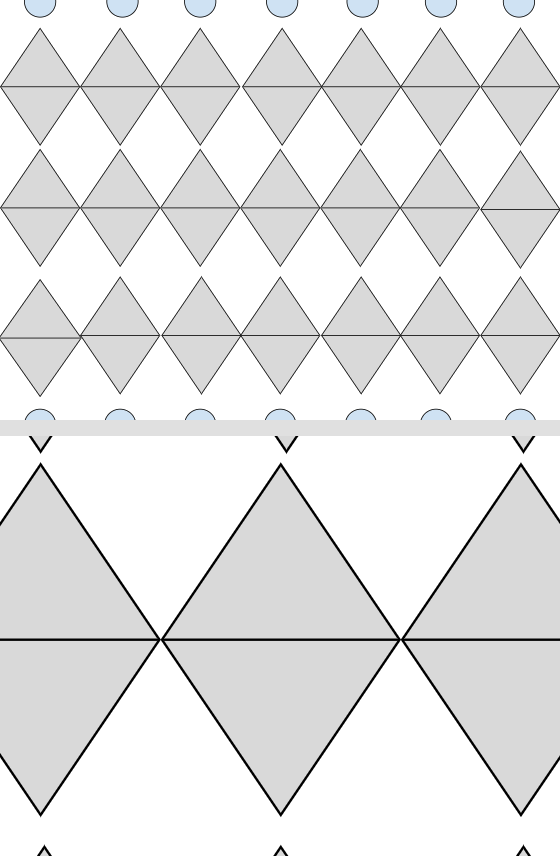
Top, the full canvas; bottom, a detail of the centre.
This pattern is drawn by a WebGL 2 fragment shader. Its source:

```glsl
#version 300 es
precision highp float;
// Grid of grey split diamonds, seven by three, between two rows of cropped blue discs.

uniform vec2 u_resolution;
out vec4 outColor;

// Lengths are fractions of the canvas height.
const int COLUMNS = 7;
const int ROWS = 3;
const float FIRST_X = 0.0955;
const float PITCH_X = 0.1906;
const vec2 DIAMOND_HALF = vec2(0.0943, 0.1391);
const float DISC_RADIUS = 0.0373;
const float LINE_WIDTH = 0.0019;

const vec3 PAPER = vec3(1.0);
const vec3 GREY = vec3(0.851);
const vec3 BLUE = vec3(0.812, 0.886, 0.953);
const vec3 INK = vec3(0.0);

// Signed distance to a rhombus with sharp corners.
float rhombus(vec2 p, vec2 halfSize) {
    vec2 slope = 1.0 / halfSize;
    return (dot(abs(p), slope) - 1.0) / length(slope);
}

// Pixel coverage of the inside of a shape.
float fillMask(float d, float px) {
    return clamp(0.5 - d / px, 0.0, 1.0);
}

// Pixel coverage of a stroke centred on d = 0, also when thinner than a pixel.
float strokeMask(float d, float width, float px) {
    float upper = min(d + 0.5 * px, 0.5 * width);
    float lower = max(d - 0.5 * px, -0.5 * width);
    return clamp((upper - lower) / px, 0.0, 1.0);
}

// One for the chosen cell, zero elsewhere.
float only(ivec2 cell, int column, int row) {
    return cell == ivec2(column, row) ? 1.0 : 0.0;
}

// Slight hand-placed misalignment of a few diamonds.
vec2 diamondSlip(ivec2 cell) {
    return vec2(0.0045, 0.0) * only(cell, 3, 2)
         + vec2(0.0020, 0.0) * (only(cell, 4, 2) + only(cell, 4, 0))
         + vec2(0.0030, 0.0) * only(cell, 2, 0)
         - vec2(0.0010, 0.0) * (only(cell, 5, 1) + only(cell, 5, 0))
         - vec2(0.0, 0.0040) * only(cell, 6, 1)
         - vec2(0.0, 0.0063) * only(cell, 0, 0);
}

// Sideways misalignment of the discs; row 0 is the lower one.
float discSlip(ivec2 cell) {
    return 0.0055 * (only(cell, 1, 1) + only(cell, 4, 1))
         + 0.0045 * only(cell, 3, 1)
         + 0.0015 * (only(cell, 5, 1) + only(cell, 4, 0))
         - 0.0035 * only(cell, 6, 1)
         - 0.0105 * only(cell, 5, 0);
}

// Row heights, with the gaps closing up slightly towards the top.
float rowHeight(float row) {
    return 0.2014 + row * (0.3112 - 0.0076 * row);
}

vec3 paintDiamond(vec3 base, vec2 p, vec2 halfSize, float px) {
    float d = rhombus(p, halfSize);
    float middle = strokeMask(p.y, LINE_WIDTH, px) * fillMask(abs(p.x) - halfSize.x, px);
    vec3 color = mix(base, GREY, fillMask(d, px));
    return mix(color, INK, max(middle, strokeMask(d, LINE_WIDTH, px)));
}

vec3 paintDisc(vec3 base, vec2 p, float radius, float px) {
    float d = length(p) - radius;
    vec3 color = mix(base, BLUE, fillMask(d, px));
    return mix(color, INK, strokeMask(d, LINE_WIDTH, px));
}

void main() {
    vec2 p = gl_FragCoord.xy / u_resolution.y;
    float px = 1.0 / u_resolution.y;
    vec3 color = PAPER;

    for (int column = 0; column < COLUMNS; column++) {
        float x = FIRST_X + PITCH_X * float(column);

        // Diamonds
        for (int row = 0; row < ROWS; row++) {
            ivec2 cell = ivec2(column, row);
            vec2 center = vec2(x, rowHeight(float(row))) + diamondSlip(cell);
            vec2 halfSize = DIAMOND_HALF + vec2(0.0035, 0.0) * only(cell, 0, 0);
            color = paintDiamond(color, p - center, halfSize, px);
        }

        // Discs cut by the lower and upper edges
        for (int edge = 0; edge < 2; edge++) {
            float y = mix(-0.0115, 0.9965, float(edge));
            vec2 center = vec2(x + discSlip(ivec2(column, edge)), y);
            color = paintDisc(color, p - center, DISC_RADIUS, px);
        }
    }
    outColor = vec4(color, 1.0);
}
```
